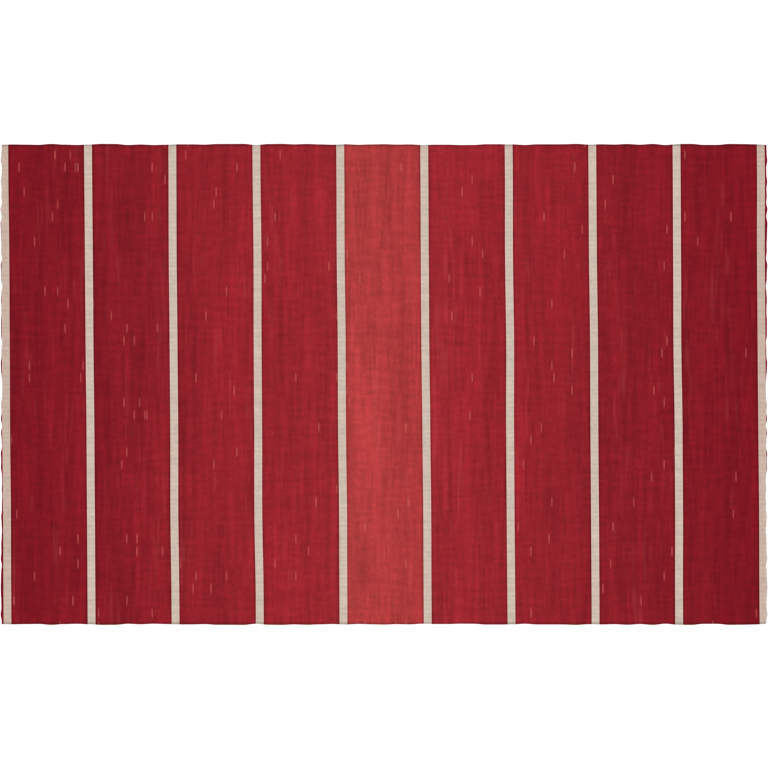
This pattern is drawn by a three.js fragment shader. Its source:

```glsl
// Flat-woven rug on white: nine streaked red bands parted by thin cream lines.
varying vec2 vUv;

const float BANDS = 9.0;
const float PITCH = 0.1094;
const float FIRST_LINE = 0.0076;
const float LINE_HALF = 0.0053;
const float RUG_BOTTOM = 0.1865;
const float RUG_TOP = 0.8125;
const float SOFT = 0.0011;

const vec3 WHITE = vec3(1.0);
const vec3 CREAM = vec3(0.81, 0.75, 0.69);
const vec3 ROSY_CREAM = vec3(0.77, 0.66, 0.61);
const vec3 DARK_RED = vec3(0.51, 0.10, 0.14);
const vec3 MID_RED = vec3(0.61, 0.155, 0.185);
const vec3 LIGHT_RED = vec3(0.71, 0.25, 0.25);
const vec3 SLUB = vec3(0.76, 0.40, 0.37);

float hash(vec2 p) {
  return fract(sin(dot(p, vec2(127.1, 311.7))) * 43758.5453);
}

float noise(vec2 p) {
  vec2 i = floor(p);
  vec2 f = fract(p);
  f = f * f * (3.0 - 2.0 * f);
  float low = mix(hash(i), hash(i + vec2(1.0, 0.0)), f.x);
  float high = mix(hash(i + vec2(0.0, 1.0)), hash(i + vec2(1.0, 1.0)), f.x);
  return mix(low, high, f.y);
}

// 1 inside the interval, 0 outside, with smooth ends
float span(float x, float a, float b) {
  return smoothstep(a - SOFT, a + SOFT, x) * (1.0 - smoothstep(b - SOFT, b + SOFT, x));
}

// Long vertical yarn streaks at three widths, centred on 0
float streaks(vec2 p) {
  float broad = noise(p * vec2(55.0, 4.0)) - 0.5;
  float medium = noise(p * vec2(150.0, 11.0) + 17.0) - 0.5;
  float fine = noise(p * vec2(330.0, 32.0) + 41.0) - 0.5;
  return 0.35 * broad + 0.45 * medium + 0.5 * fine;
}

// Fine crosswise ribs and grain, centred on 0
float weave(vec2 p) {
  float rib = noise(p * vec2(60.0, 260.0) + 5.0) - 0.5;
  float grain = noise(p * vec2(400.0, 300.0) + 9.0) - 0.5;
  return 0.5 * rib + 0.5 * grain;
}

// Sparse short pale flecks of thick yarn
float slubs(vec2 p) {
  vec2 g = p * vec2(300.0, 62.0);
  vec2 cell = floor(g);
  vec2 f = abs(fract(g) - 0.5);
  float present = step(0.982, hash(cell + 3.0));
  return present * (1.0 - smoothstep(0.2, 0.5, f.x)) * (1.0 - smoothstep(0.2, 0.5, f.y));
}

// Dye strength: brightest in the middle band, deepest at both ends
vec3 bandColor(float band, float across) {
  float offset = abs(band - 4.0);
  float tone = 0.62 - 0.15 * offset + 0.03 * (hash(vec2(band, 2.0)) - 0.5);
  tone += 0.28 * (1.0 - step(0.5, offset));
  tone += (across - 0.5) * 0.16 * clamp(4.0 - band, -1.0, 1.0);
  tone -= 0.12 * (across - 0.5) * (1.0 - step(0.5, offset));
  vec3 deep = mix(DARK_RED, MID_RED, clamp(tone * 2.0, -0.1, 1.0));
  return mix(deep, LIGHT_RED, clamp(tone * 2.0 - 1.0, 0.0, 1.0));
}

vec3 redCloth(vec2 p, float band, float across) {
  vec3 color = bandColor(band, across);
  color *= 1.0 + 0.20 * streaks(p) + 0.15 * weave(p);
  float pale = smoothstep(0.12, 0.5, streaks(p + 7.0));
  color = mix(color, SLUB, 0.16 * pale);
  return mix(color, SLUB, 0.45 * slubs(p));
}

vec3 creamCloth(vec2 p, float selvedge) {
  float rib = 0.5 + 0.5 * sin(p.y * 1100.0);
  vec3 color = mix(CREAM, ROSY_CREAM, 0.25 * rib + 0.45 * selvedge);
  return color * (1.0 + 0.10 * weave(p));
}

// Rug outline with slightly uneven woven edges
float rugMask(vec2 p) {
  float side = 0.0022 * noise(vec2(p.y * 110.0, 3.0));
  float hem = 0.0016 * noise(vec2(p.x * 60.0, 8.0));
  return span(p.x, 0.001 + side, 0.999 - side)
       * span(p.y, RUG_BOTTOM + hem, RUG_TOP - hem);
}

void main() {
  vec2 p = vUv;

  // Lines lean a little and waver as they run up the cloth
  float x = p.x + 0.0066 * (p.y - 0.5) - FIRST_LINE;
  float nearest = floor(x / PITCH + 0.5);
  x += 0.0012 * (noise(vec2(p.y * 9.0, nearest * 7.0)) - 0.5);
  float distanceToLine = abs(x - nearest * PITCH);
  float band = clamp(floor(x / PITCH), 0.0, BANDS - 1.0);
  float across = clamp(x / PITCH - band, 0.0, 1.0);

  // Cream lines over red bands, with a faint shaded seam
  vec3 color = redCloth(p, band, across);
  color *= 1.0 - 0.14 * (1.0 - smoothstep(LINE_HALF, LINE_HALF + 0.004, distanceToLine));
  float selvedge = 1.0 - step(0.5, nearest) + step(BANDS - 0.5, nearest);
  float line = 1.0 - smoothstep(LINE_HALF - SOFT, LINE_HALF + SOFT, distanceToLine);
  color = mix(color, creamCloth(p, selvedge), line);

  // Darker turned hems, then the white surround
  float hemDistance = min(p.y - RUG_BOTTOM, RUG_TOP - p.y);
  color *= 1.0 - 0.18 * (1.0 - smoothstep(0.001, 0.005, hemDistance));
  gl_FragColor = vec4(mix(WHITE, color, rugMask(p)), 1.0);
}
```
